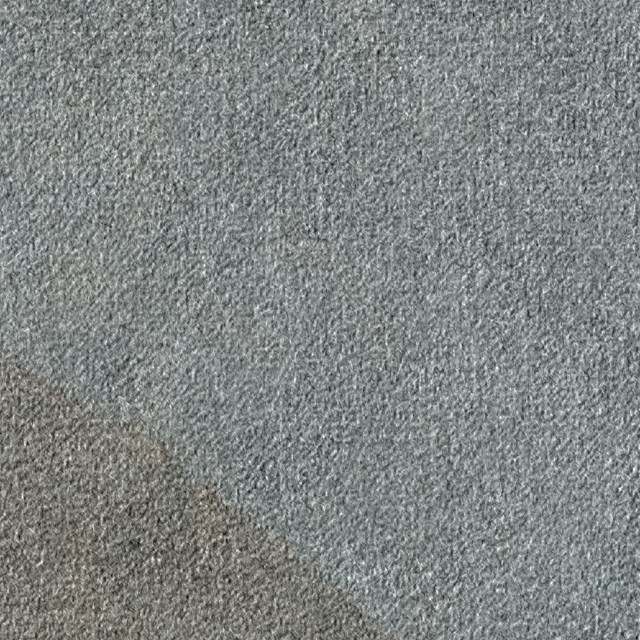
This texture is drawn by a WebGL 2 fragment shader. Its source:

```glsl
#version 300 es
precision highp float;
// Fine-grained slate: layers of tiny, thin, light and dark fibres scattered on
// jittered grids over a side-lit grit, with soft mottling and a warm, darker
// stain filling the lower left corner behind a ragged diagonal edge.

#define STONE_COLOR vec3(0.508, 0.534, 0.531)
#define STAIN_COLOR vec3(0.472, 0.471, 0.447)
#define RUST_TINT vec3(0.022, 0.004, -0.014)
#define FIBRE_CELLS 125.0
#define FIBRE_WIDTH 0.30
#define FIBRE_GAIN 0.135
#define GRIT_SCALE vec2(225.0, 170.0)
#define RELIEF_GAIN 0.30
#define SPECKLE_GAIN 0.20
#define MOTTLE_GAIN 0.10
#define STAIN_HEIGHT 0.465
#define STAIN_SOFTNESS 0.024

uniform vec2 u_resolution;
out vec4 fragColor;

float hash(vec2 cell) {
    return fract(sin(dot(cell, vec2(127.1, 311.7))) * 43758.5453);
}

// Smooth value noise centred on zero
float noise(vec2 p) {
    vec2 cell = floor(p);
    vec2 f = fract(p);
    f = f * f * (3.0 - 2.0 * f);
    float low = mix(hash(cell), hash(cell + vec2(1.0, 0.0)), f.x);
    float high = mix(hash(cell + vec2(0.0, 1.0)), hash(cell + 1.0), f.x);
    return mix(low, high, f.y) - 0.5;
}

float fbm(vec2 p) {
    float sum = 0.0;
    float amplitude = 0.5;
    for (int i = 0; i < 4; i++) {
        sum += amplitude * noise(p);
        p = p * 2.03 + vec2(17.3, 9.1);
        amplitude *= 0.5;
    }
    return sum;
}

// One signed fibre per cell, leaning at random about the upright
float fibreLayer(vec2 p) {
    vec2 home = floor(p);
    float sum = 0.0;
    for (int y = -1; y <= 1; y++) {
        for (int x = -1; x <= 1; x++) {
            vec2 cell = home + vec2(x, y);
            vec2 center = cell + vec2(hash(cell + 5.2), hash(cell + 13.7));
            float angle = 2.2 * (hash(cell + 29.1) - 0.5);
            float halfLength = mix(0.2, 0.75, hash(cell + 41.9));
            float tone = 2.0 * hash(cell + 57.3) - 1.0;
            vec2 axis = vec2(sin(angle), cos(angle));
            vec2 d = p - center;
            d -= axis * clamp(dot(d, axis), -halfLength, halfLength);
            sum += tone * (1.0 - smoothstep(0.0, FIBRE_WIDTH, length(d)));
        }
    }
    return sum;
}

// Fine grit lit from the upper left
float gritRelief(vec2 p) {
    vec2 q = p * GRIT_SCALE;
    return noise(q) - noise(q + vec2(-0.65, 0.4));
}

// Coverage of the stain: 1 inside, 0 on clean stone
float stainMask(vec2 p) {
    float edge = STAIN_HEIGHT - 0.58 * p.x - 0.26 * p.x * p.x;
    edge += 0.09 * fbm(p * 9.0 + 3.0) + 0.03 * noise(p * 75.0);
    return smoothstep(-STAIN_SOFTNESS, STAIN_SOFTNESS, edge - p.y);
}

void main() {
    vec2 p = gl_FragCoord.xy / u_resolution.y;

    // Crossing fibres, coarse to fine, over grit and speckle
    float fibres = 0.0;
    for (int i = 0; i < 3; i++) {
        float layer = float(i);
        fibres += fibreLayer(p * FIBRE_CELLS * (1.0 + 0.22 * layer) + 37.4 * layer);
    }
    float speckle = noise(p * vec2(390.0, 350.0) + 11.0);
    float grain = FIBRE_GAIN * fibres + RELIEF_GAIN * gritRelief(p);
    grain += SPECKLE_GAIN * speckle;
    grain += 0.25 * grain * grain;

    // Broad patches and faint upright streaks
    float mottle = fbm(p * 7.0 + 21.0) + 0.45 * noise(p * vec2(46.0, 20.0));
    float roughness = 1.0 + 0.4 * fbm(p * 10.0 + 63.0);

    // Base colour with the stain and its rust patches
    float stain = stainMask(p);
    vec3 color = mix(STONE_COLOR, STAIN_COLOR, stain);
    float rust = smoothstep(0.02, 0.28, fbm(p * vec2(9.0, 6.0) + 50.0));
    color += RUST_TINT * rust * mix(0.25, 1.0, stain);
    color += vec3(-0.5, 0.0, 0.5) * (0.014 * (p.x - 0.5) + 0.03 * fbm(p * 20.0 + 77.0));

    color += grain * roughness + MOTTLE_GAIN * mottle;
    fragColor = vec4(clamp(color, 0.0, 1.0), 1.0);
}
```
